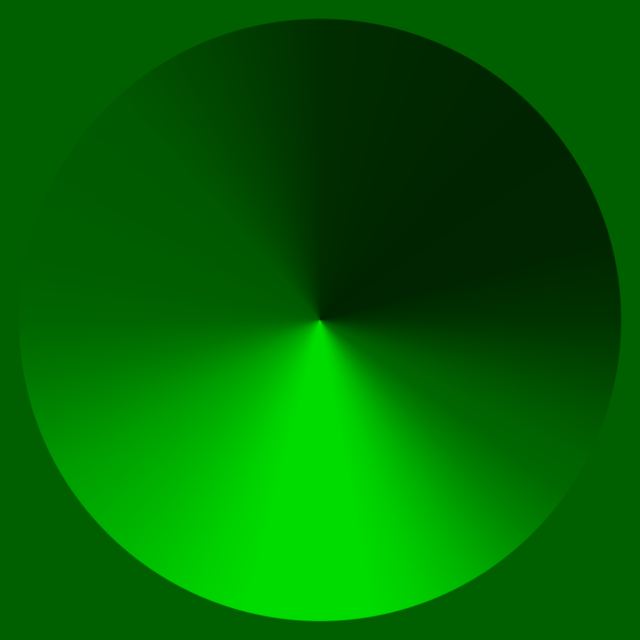
Reproduce this background procedurally as a WebGL 2 fragment shader.

```glsl
#version 300 es
precision highp float;
// A green disc shaded by a conic sweep, on a flat darker green ground.

uniform vec2 u_resolution;
out vec4 outColor;

const vec2 CENTER = vec2(0.5);
const float RADIUS = 0.4705;
const float GROUND_LEVEL = 0.375;
const vec3 TINT = vec3(0.0, 1.0, 0.0);
const float TAU = 6.2831853;

// Sweep stops: degrees clockwise from the top, brightness
const int STOP_COUNT = 22;
const vec2 STOPS[STOP_COUNT] = vec2[](
    vec2(0.0, 0.18), vec2(12.0, 0.165), vec2(45.0, 0.142), vec2(74.0, 0.145),
    vec2(90.0, 0.20), vec2(100.0, 0.27), vec2(110.0, 0.345), vec2(118.0, 0.39),
    vec2(125.0, 0.41), vec2(135.0, 0.51), vec2(150.0, 0.70), vec2(160.0, 0.80),
    vec2(170.0, 0.86), vec2(194.0, 0.86), vec2(205.0, 0.81), vec2(220.0, 0.72),
    vec2(240.0, 0.61), vec2(258.0, 0.47), vec2(270.0, 0.395), vec2(282.0, 0.37),
    vec2(318.0, 0.345), vec2(360.0, 0.18));

// Brightness at an angle, blended between neighbouring stops
float sweepLevel(float degrees) {
    float level = STOPS[0].y;
    for (int i = 1; i < STOP_COUNT; i++) {
        vec2 a = STOPS[i - 1];
        vec2 b = STOPS[i];
        level += (b.y - a.y) * clamp((degrees - a.x) / (b.x - a.x), 0.0, 1.0);
    }
    return level;
}

void main() {
    float scale = min(u_resolution.x, u_resolution.y);
    vec2 p = (gl_FragCoord.xy - CENTER * u_resolution) / scale;
    float pixel = 1.0 / scale;

    // Conic shading, clockwise from the top
    float turn = fract(atan(p.x, p.y) / TAU);
    float level = sweepLevel(turn * 360.0);

    // Disc with a smooth rim
    float disc = 1.0 - smoothstep(-pixel, pixel, length(p) - RADIUS);
    outColor = vec4(TINT * mix(GROUND_LEVEL, level, disc), 1.0);
}
```
